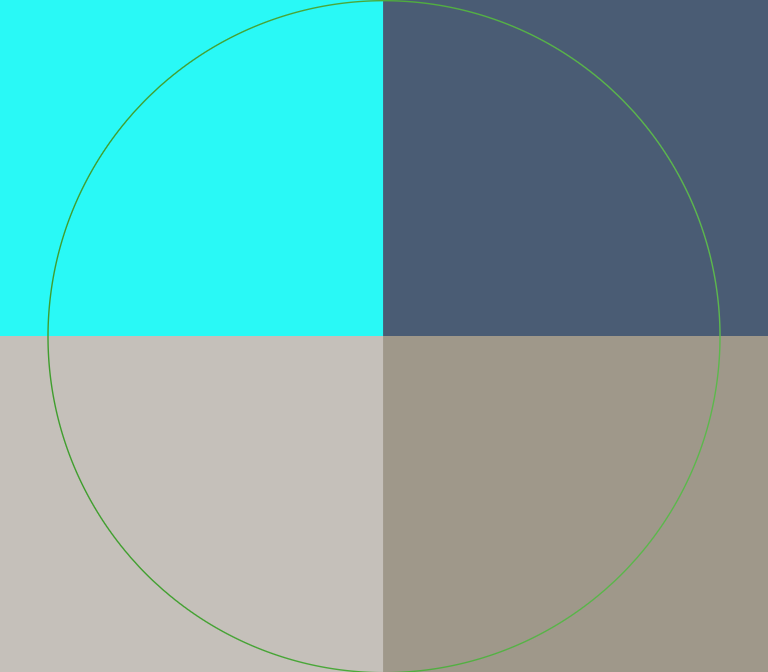
Write a Shadertoy shader that draws this background.

```glsl
// Four flat colour quadrants with a thin green ring spanning the canvas height.
// Quadrants blend by antialiased steps across two split lines; the ring is the
// distance to a circle, tinted from a darker left to a lighter right.

// Split position as a fraction of the canvas width and height
const vec2 SPLIT = vec2(0.4988, 0.5);

// Ring measures, in canvas heights from the canvas centre
const vec2 RING_OFFSET = vec2(0.0, -0.001);
const float RING_RADIUS = 0.5;
const float RING_WIDTH = 0.0021;

const vec3 CYAN = vec3(0.16, 0.975, 0.965);
const vec3 SLATE = vec3(0.29, 0.36, 0.455);
const vec3 PALE_STONE = vec3(0.772, 0.751, 0.728);
const vec3 DARK_STONE = vec3(0.624, 0.596, 0.541);
const vec3 RING_LEFT = vec3(0.25, 0.62, 0.18);
const vec3 RING_RIGHT = vec3(0.36, 0.72, 0.30);

// Coverage of a pixel by the region where the distance is negative
float coverage(float signedDistance, float pixelSize) {
    return clamp(0.5 - signedDistance / pixelSize, 0.0, 1.0);
}

vec3 quadrants(vec2 fragCoord) {
    vec2 fromSplit = fragCoord - SPLIT * iResolution.xy;
    float right = coverage(-fromSplit.x, 1.0);
    float top = coverage(-fromSplit.y, 1.0);
    vec3 lower = mix(PALE_STONE, DARK_STONE, right);
    vec3 upper = mix(CYAN, SLATE, right);
    return mix(lower, upper, top);
}

float ringDistance(vec2 p) {
    return abs(length(p - RING_OFFSET) - RING_RADIUS) - 0.5 * RING_WIDTH;
}

void mainImage(out vec4 fragColor, in vec2 fragCoord) {
    float pixelSize = 1.0 / iResolution.y;
    vec2 p = (fragCoord - 0.5 * iResolution.xy) * pixelSize;

    vec3 color = quadrants(fragCoord);

    // Ring over the quadrants
    float side = smoothstep(-RING_RADIUS, RING_RADIUS, p.x);
    vec3 ringColor = mix(RING_LEFT, RING_RIGHT, side);
    color = mix(color, ringColor, coverage(ringDistance(p), pixelSize));

    fragColor = vec4(color, 1.0);
}
```
